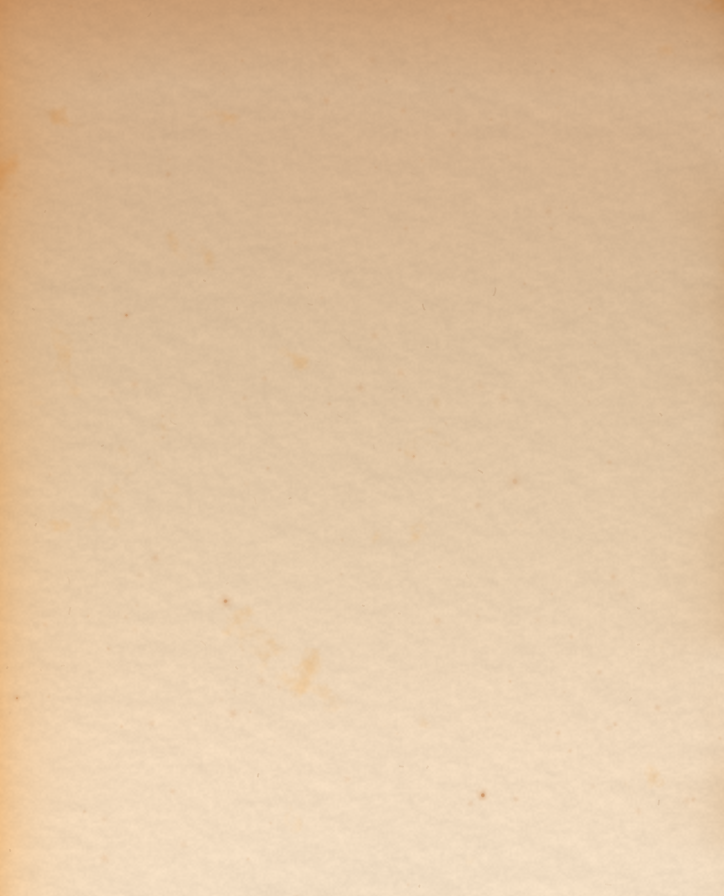
Give the GLSL for this texture, as a Shadertoy shader.

```glsl
const vec3 FOOT = vec3(0.950, 0.868, 0.762);
const vec3 LOW = vec3(0.941, 0.850, 0.738);
const vec3 MIDDLE = vec3(0.904, 0.803, 0.677);
const vec3 UPPER = vec3(0.862, 0.751, 0.619);
const vec3 HIGH = vec3(0.832, 0.700, 0.562);
const vec3 HEAD = vec3(0.785, 0.610, 0.450);
const vec3 EDGE_TINT = vec3(0.99, 0.91, 0.80);
const vec3 SHADE_TINT = vec3(0.95, 0.92, 0.88);
const vec3 STAIN_TINT = vec3(0.99, 0.93, 0.83);
const vec3 RUST = vec3(0.70, 0.40, 0.17);
const vec3 HAIR = vec3(0.66, 0.50, 0.36);
const float GRAIN = 0.021;
const float RELIEF = 0.060;
const float MOTTLE = 0.020;

float hash(vec2 p) {
    vec3 q = fract(vec3(p.xyx) * 0.1031);
    q += dot(q, q.yzx + 33.33);
    return fract((q.x + q.y) * q.z);
}

float noise(vec2 p) {
    vec2 i = floor(p), f = fract(p);
    f = f * f * (3.0 - 2.0 * f);
    return mix(mix(hash(i), hash(i + vec2(1, 0)), f.x),
               mix(hash(i + vec2(0, 1)), hash(i + vec2(1, 1)), f.x), f.y);
}

float fbm(vec2 p) {
    float sum = 0.0, weight = 0.5;
    for (int i = 0; i < 5; i++) {
        sum += weight * noise(p);
        p = mat2(1.6, 1.2, -1.2, 1.6) * p + 7.3;
        weight *= 0.5;
    }
    return sum;
}

// Linear blend towards the next colour between two heights
vec3 ramp(vec3 below, vec3 above, float from, float to, float y) {
    return mix(below, above, clamp((y - from) / (to - from), 0.0, 1.0));
}

vec3 agedGradient(float y) {
    vec3 c = ramp(FOOT, LOW, 0.0, 0.17, y);
    c = ramp(c, MIDDLE, 0.17, 0.38, y);
    c = ramp(c, UPPER, 0.38, 0.62, y);
    c = ramp(c, HIGH, 0.62, 0.85, y);
    return ramp(c, HEAD, 0.90, 1.01, y);
}

// Sparse round rust spots: x is the soft halo, y the dark core
vec2 foxing(vec2 p, float cells, float chance) {
    vec2 cell = floor(p * cells), total = vec2(0.0);
    for (int k = 0; k < 9; k++) {
        vec2 id = cell + vec2(k % 3 - 1, k / 3 - 1);
        if (hash(id + 41.7) > chance) continue;
        vec2 centre = (id + vec2(hash(id + 3.1), hash(id + 8.6))) / cells;
        float size = mix(0.0018, 0.0045, pow(hash(id + 19.4), 2.0));
        float d = length(p - centre) * (0.8 + 0.4 * noise(p * 250.0));
        float strength = mix(0.3, 1.0, hash(id + 27.2));
        total += strength * vec2(exp(-d * d / (size * size * 3.0)),
                                 1.0 - smoothstep(size * 0.3, size, d));
    }
    return min(total, 1.0);
}

// Short curved fibres, one at most per cell
float fibres(vec2 p, float cells, float chance) {
    vec2 id = floor(p * cells);
    if (hash(id + 5.9) > chance) return 0.0;
    vec2 jitter = vec2(hash(id + 14.2), hash(id + 37.6)) - 0.5;
    vec2 q = (fract(p * cells) - 0.5 - 0.6 * jitter) / cells;
    float angle = 6.2832 * hash(id + 12.3);
    q = mat2(cos(angle), sin(angle), -sin(angle), cos(angle)) * q;
    float reach = mix(0.0006, 0.004, pow(hash(id + 31.5), 3.0));
    float bend = (hash(id + 22.8) - 0.5) * 120.0;
    float d = length(vec2(max(abs(q.x) - reach, 0.0), q.y - bend * q.x * q.x));
    return (1.0 - smoothstep(0.0003, 0.0018, d)) * mix(0.1, 0.4, hash(id + 2.2));
}

void mainImage(out vec4 fragColor, in vec2 fragCoord) {
    vec2 uv = fragCoord / iResolution.xy;
    vec2 p = fragCoord / iResolution.y;
    float cloud = fbm(p * 5.0 + 11.0) - 0.48;

    // Light foot, brown head
    vec3 paper = agedGradient(uv.y + cloud * 0.05);

    // Orange left margin and uneven shade on the right
    float left = 0.8 * exp(-uv.x / 0.035) + 0.4 * exp(-uv.x / 0.11);
    paper *= mix(vec3(1.0), EDGE_TINT, left * (0.9 + cloud));
    float right = exp(-(1.0 - uv.x) / 0.045) * smoothstep(0.25, 0.7, fbm(p * 9.0 + 3.0));
    paper *= mix(vec3(1.0), SHADE_TINT, right);

    // Few pale blotches
    float blotch = smoothstep(0.70, 0.86, fbm(p * 15.0 + 52.0));
    paper *= mix(vec3(1.0), STAIN_TINT, blotch);

    // Cloudy tone, shallow wrinkles lit from above, fine grain
    vec2 w = p * vec2(36.0, 52.0);
    float relief = fbm(w) - fbm(w + vec2(0.12, 0.30));
    float grain = noise(p * vec2(170.0, 240.0)) + noise(p * 400.0 + 9.0) - 1.0;
    paper *= 1.0 + MOTTLE * cloud + RELIEF * relief + GRAIN * grain;

    // Rust spots, specks and fibres
    vec2 spots = foxing(p, 7.0, 0.20);
    paper = mix(paper, RUST, spots.x * 0.30 + spots.y * 0.32);
    vec2 specks = foxing(p * 1.8 + 4.0, 26.0, 0.08);
    paper = mix(paper, RUST, specks.x * 0.14);
    paper = mix(paper, HAIR, fibres(p, 33.0, 0.07) * 0.6);

    fragColor = vec4(clamp(paper, 0.0, 1.0), 1.0);
}
```
